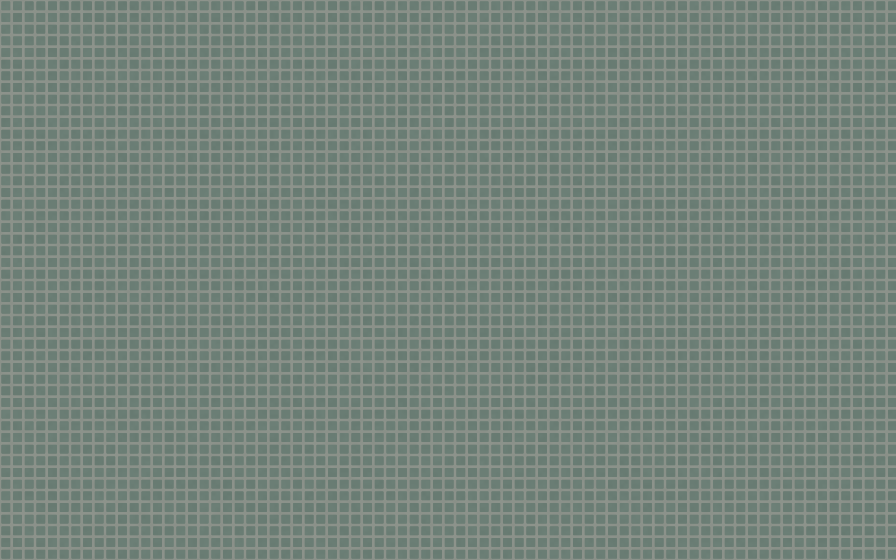
This pattern is drawn by a WebGL 2 fragment shader. Its source:

```glsl
#version 300 es
precision highp float;
// Small square grey-green mosaic tiles with rounded corners and pale grout.

uniform vec2 u_resolution;
out vec4 fragColor;

float hash(vec2 p) {
    return fract(sin(dot(p, vec2(127.1, 311.7))) * 43758.5453);
}

float noise(vec2 p) {
    vec2 i = floor(p), f = fract(p);
    f = f * f * (3.0 - 2.0 * f);
    return mix(mix(hash(i), hash(i + vec2(1.0, 0.0)), f.x),
               mix(hash(i + vec2(0.0, 1.0)), hash(i + 1.0), f.x), f.y);
}

float roundedBox(vec2 p, vec2 halfSize, float radius) {
    vec2 q = abs(p) - halfSize + radius;
    return length(max(q, 0.0)) + min(max(q.x, q.y), 0.0) - radius;
}

void main() {
    // 48 rows of square cells, counted from the lower left
    vec2 grid = gl_FragCoord.xy / u_resolution.y * 48.0;
    vec2 cell = floor(grid);
    vec2 local = fract(grid) - 0.5;
    float pixel = 48.0 / u_resolution.y;

    // Tile face, with a slight change of tone from tile to tile
    float edge = roundedBox(local, vec2(0.39), 0.09);
    vec3 tile = vec3(0.415, 0.490, 0.455);
    tile += (hash(cell) - 0.5) * 0.014;
    tile += (noise(grid * 3.0) - 0.5) * 0.012;

    // Grout, faintly mottled
    vec3 grout = vec3(0.545, 0.570, 0.540);
    grout += (noise(grid * 2.0 + 37.0) - 0.5) * 0.016;

    float cover = smoothstep(-0.5 * pixel, 0.5 * pixel, edge);
    fragColor = vec4(mix(tile, grout, cover), 1.0);
}
```
